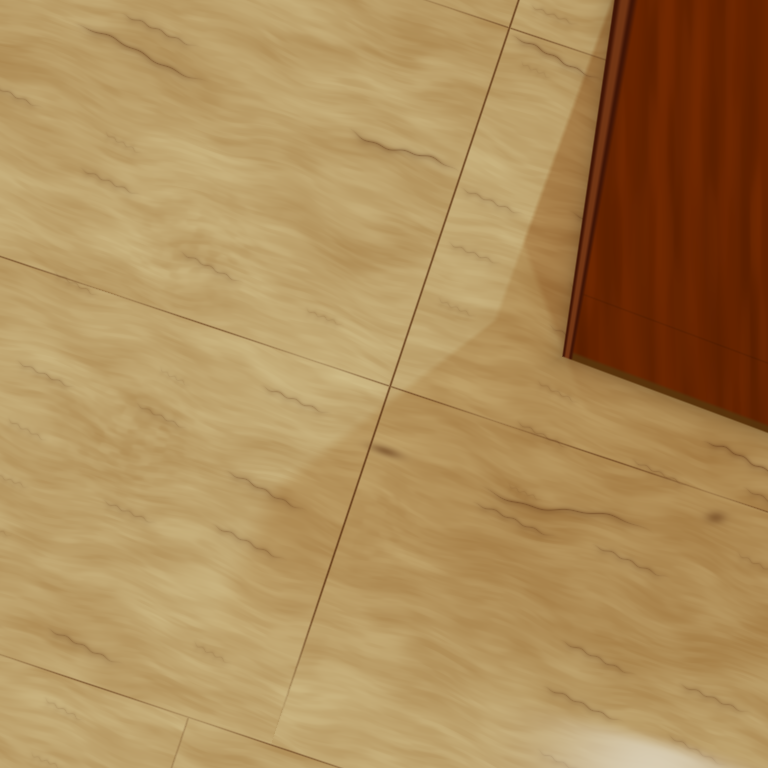
Reproduce this texture procedurally as a Shadertoy shader.

```glsl
#define CROSSING vec2(0.508, 0.497)
#define GRAIN_DIR vec2(0.949, -0.316)
#define TILE_ROW 0.492
#define PALE vec3(0.785, 0.695, 0.490)
#define OCHRE vec3(0.640, 0.485, 0.265)
#define SEAM_COLOR vec3(0.36, 0.20, 0.08)
#define BOX_COLOR vec3(0.385, 0.135, 0.002)
#define GRAIN_AMOUNT 0.85
#define CRACK_AMOUNT 0.42
#define SOFT 0.0015

float hash(vec2 p) {
    p = fract(p * vec2(0.1031, 0.1137));
    p += dot(p, p.yx + 33.33);
    return fract((p.x + p.y) * p.x * 91.7);
}

// Soft cellular noise: random cell values blended by distance
float cells(vec2 p) {
    vec2 id = floor(p), f = fract(p);
    float sum = 0.0, total = 0.0;
    for (int j = -1; j <= 1; j++)
    for (int i = -1; i <= 1; i++) {
        vec2 o = vec2(i, j), c = id + o;
        vec2 site = o + 0.2 + 0.6 * vec2(hash(c), hash(c + 57.0)) - f;
        float w = exp(-5.0 * dot(site, site));
        sum += w * hash(c + 113.0);
        total += w;
    }
    return sum / total - 0.5;
}

float line(float d, float width) {
    return 1.0 - smoothstep(width - SOFT, width + SOFT, abs(d));
}

float blob(vec2 p, vec2 center, vec2 size) {
    vec2 q = (p - center) / size;
    return exp(-dot(q, q));
}

// Tapered, wavy split running from a to b
float crack(vec2 p, vec2 a, vec2 b, float bend) {
    vec2 ab = b - a, n = normalize(vec2(-ab.y, ab.x));
    float t = dot(p - a, ab) / dot(ab, ab);
    float s = clamp(t, 0.0, 1.0);
    float d = dot(p - a, n) - bend * sin(6.283 * s) - 0.0015 * sin(29.0 * s);
    float ends = smoothstep(0.0, 0.2, t) * smoothstep(1.0, 0.7, t);
    return ends * (exp(-abs(d) / 0.0018) + 0.3 * exp(-abs(d + 0.004) / 0.006));
}

// Short random splits, one candidate per stretched cell
float scatteredCracks(vec2 p) {
    vec2 size = vec2(0.16, 0.066), id = floor(p / size);
    vec2 q = (fract(p / size) - 0.5) * size;
    float r = hash(id + 31.0), k = hash(id + 77.0);
    float halfLen = mix(0.025, 0.065, k);
    vec2 slant = vec2(halfLen, -0.012 * (r - 0.3));
    vec2 shift = vec2(0.0, (k - 0.5) * 0.03);
    return step(0.55, r) * (0.25 + 0.5 * k) * crack(q - shift, -slant, slant, 0.003 * (k - 0.5));
}

vec3 woodFloor(vec2 uv, vec2 p) {
    float row = floor(p.y / TILE_ROW);
    float seamX = row < -1.0 ? -0.113 : 0.0;
    vec2 tile = vec2(step(seamX, p.x), row);
    vec2 g = p + tile * vec2(3.7, 2.3) + 7.0;
    g.y += 0.006 * sin(g.x * 17.0 + 3.0 * sin(g.y * 9.0)) + 0.003 * sin(g.x * 41.0 + g.y * 30.0);

    // Broad stains, streaks and fibres
    float grain = 0.36 * cells(g * vec2(5.0, 10.0)) + 0.40 * cells(g * vec2(12.0, 45.0))
                + 0.26 * cells(g * vec2(22.0, 120.0)) + 0.16 * cells(g * vec2(40.0, 260.0));
    float sawn = blob(uv, vec2(0.25, 0.67), vec2(0.08, 0.07)) + blob(uv, vec2(0.17, 0.43), vec2(0.09, 0.07))
               + 0.7 * blob(uv, vec2(0.50, 0.32), vec2(0.05, 0.06));
    grain += sawn * 0.35 * cells(g * vec2(75.0, 150.0));

    // Large tonal zones
    float tone = 0.70 - 0.10 * smoothstep(0.75, 1.0, uv.y) - 0.10 * smoothstep(0.5, 0.8, uv.x);
    tone += 0.22 * blob(uv, vec2(0.40, 0.47), vec2(0.16, 0.12));
    tone += 0.16 * blob(uv, vec2(0.25, 0.80), vec2(0.17, 0.10));
    tone += 0.14 * blob(uv, vec2(0.30, 0.10), vec2(0.30, 0.13));
    tone -= 0.30 * blob(uv, vec2(0.86, 0.20), vec2(0.20, 0.09));
    tone -= 0.16 * blob(uv, vec2(0.10, 0.36), vec2(0.10, 0.05));
    vec3 color = mix(OCHRE, PALE, tone + GRAIN_AMOUNT * grain);

    // Splits and knots
    float marks = scatteredCracks(p + 0.03);
    marks += crack(uv, vec2(0.09, 0.97), vec2(0.28, 0.89), 0.004);
    marks += crack(uv, vec2(0.45, 0.835), vec2(0.605, 0.77), -0.006);
    marks += crack(uv, vec2(0.66, 0.955), vec2(0.79, 0.893), 0.002);
    marks += crack(uv, vec2(0.62, 0.37), vec2(0.86, 0.30), -0.009);
    marks += crack(uv, vec2(0.91, 0.425), vec2(1.03, 0.38), 0.004);
    marks += 1.2 * blob(p, vec2(0.021, -0.082), vec2(0.022, 0.006));
    marks += 1.1 * blob(uv, vec2(0.932, 0.326), vec2(0.013, 0.008));
    color = mix(color, SEAM_COLOR, CRACK_AMOUNT * min(marks, 1.5));

    // Tile joints
    float cross = line(p.x - seamX, 0.0011) * (row < -1.0 ? 0.25 : smoothstep(-0.50, -0.25, p.y) * 0.85);
    float along = line(p.y - TILE_ROW * round(p.y / TILE_ROW), 0.0008);
    along *= 0.45 + 0.2 * sin(p.x * 23.0 + 1.0);
    return mix(color, SEAM_COLOR, max(cross, along));
}

vec3 boxSide(vec2 uv, float u, float v) {
    vec3 color = BOX_COLOR * (0.93 + 0.14 * uv.y + 0.05 * sin(uv.x * 140.0 + sin(uv.y * 11.0)));
    color += 0.05 * cells(uv * vec2(90.0, 8.0)) * vec3(1.0, 0.5, 0.1);
    color *= 1.0 - 0.10 * line(v - 0.085, 0.001);
    color = mix(color, vec3(0.34, 0.21, 0.05), 0.85 * (1.0 - smoothstep(0.006, 0.012, v)));
    vec3 edge = mix(vec3(0.25, 0.08, 0.02), vec3(0.45, 0.21, 0.08), smoothstep(0.1, 0.4, u) * smoothstep(0.9, 0.6, u));
    return mix(edge, color, smoothstep(0.9, 1.25, u));
}

void mainImage(out vec4 fragColor, in vec2 fragCoord) {
    vec2 uv = fragCoord / iResolution.xy, q = uv - CROSSING;
    vec2 p = vec2(dot(q, GRAIN_DIR), dot(q, vec2(-GRAIN_DIR.y, GRAIN_DIR.x)));
    vec3 color = woodFloor(uv, p);

    // Wide bent shadow and the deeper wedge beside the box
    float bent = 0.645 + 0.365 * max(uv.y - 0.583, 0.0) - 1.30 * clamp(0.583 - uv.y, 0.0, 0.221)
               - 0.45 * max(0.362 - uv.y, 0.0);
    float blur = mix(0.025, 0.004, smoothstep(0.25, 0.65, uv.y));
    float wide = smoothstep(-blur, blur, uv.x - bent) * smoothstep(0.08, 0.35, uv.y);
    float wedge = wide * smoothstep(-0.006, 0.006, uv.x - 0.677 - 0.377 * (0.694 - uv.y));
    wedge *= smoothstep(0.45, 0.56, uv.y);
    color *= mix(vec3(1.0), vec3(0.95, 0.90, 0.83), wide);
    color *= mix(vec3(1.0), vec3(0.94, 0.88, 0.82), wedge);

    // Window glare in the low corner
    float below = 0.10 - 0.285 * (uv.x - 0.65) - uv.y;
    float glare = smoothstep(-0.008, 0.022, below) * blob(uv, vec2(0.85, 0.0), vec2(0.13, 0.09));
    color = mix(color, vec3(0.86, 0.82, 0.73), 0.9 * glare);

    // Box with its rim on the left and lower sides
    float left = uv.x - 0.733 - 0.146 * (uv.y - 0.54);
    float v = 0.937 * (uv.y - 0.535 + 0.372 * (uv.x - 0.735));
    float d = min(left, v);
    color *= 1.0 - 0.15 * exp(-max(-d, 0.0) / 0.012);
    float u = left / mix(0.012, 0.026, (uv.y - 0.54) / 0.46);
    color = mix(color, boxSide(uv, u, v), smoothstep(-SOFT, SOFT, d));
    fragColor = vec4(clamp(color, 0.0, 1.0), 1.0);
}
```
